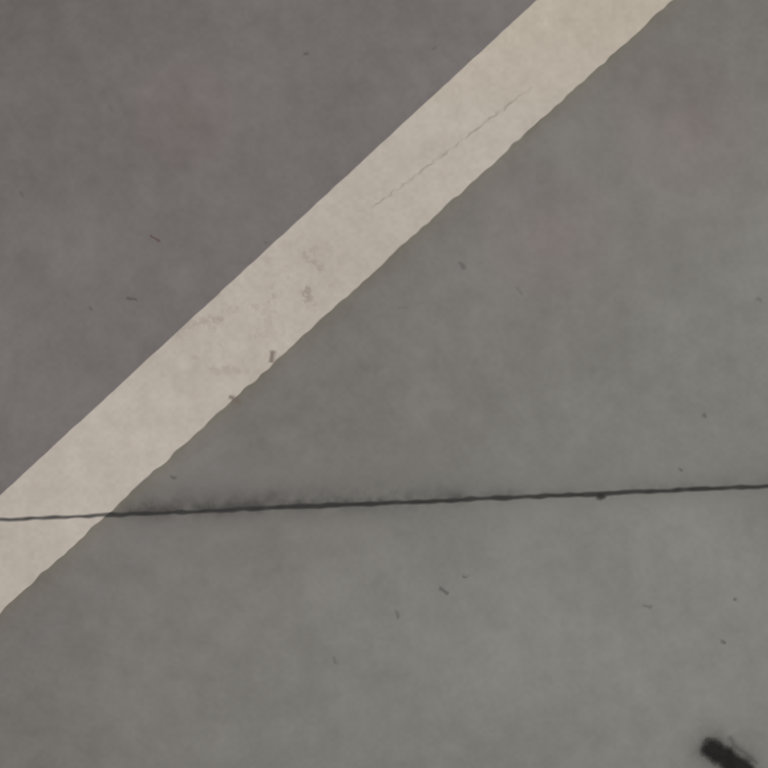
This texture is drawn by a WebGL 2 fragment shader. Its source:

```glsl
#version 300 es
precision highp float;
// Worn concrete floor with a pale diagonal painted stripe, a dark joint and small stains.

#define EDGE_SOFT 0.0017
#define JOINT_WIDTH 0.0027
#define MOTTLE 0.05
#define GRAIN 0.022
#define SPECK_COUNT 26
#define CHIP_DEPTH 0.0035

uniform vec2 u_resolution;
out vec4 outColor;

const vec3 WARM_FLOOR = vec3(0.449, 0.430, 0.419);
const vec3 COOL_FLOOR = vec3(0.484, 0.475, 0.455);
const vec3 PAINT = vec3(0.703, 0.667, 0.628);
const vec3 SOOT = vec3(0.17, 0.165, 0.16);

float hash(vec2 p) {
  return fract(sin(dot(p, vec2(127.1, 311.7))) * 43758.5453);
}

float noise(vec2 p) {
  vec2 i = floor(p), f = fract(p);
  f = f * f * (3.0 - 2.0 * f);
  return mix(mix(hash(i), hash(i + vec2(1, 0)), f.x),
             mix(hash(i + vec2(0, 1)), hash(i + vec2(1, 1)), f.x), f.y);
}

// Layered noise, centred on zero
float fbm(vec2 p) {
  float sum = 0.0, amp = 0.5;
  for (int i = 0; i < 5; i++) {
    sum += amp * (noise(p) - 0.5);
    p = mat2(1.6, 1.2, -1.2, 1.6) * p + 7.3;
    amp *= 0.6;
  }
  return sum;
}

float segment(vec2 p, vec2 a, vec2 b) {
  vec2 pa = p - a, ba = b - a;
  return length(pa - ba * clamp(dot(pa, ba) / dot(ba, ba), 0.0, 1.0));
}

// Coverage of a shape from its signed distance
float fill(float d, float soft) {
  return 1.0 - smoothstep(-soft, soft, d);
}

float blob(vec2 p, vec2 centre, vec2 size) {
  vec2 q = (p - centre) / size;
  return exp(-dot(q, q));
}

void main() {
  vec2 uv = gl_FragCoord.xy / u_resolution;
  float soft = max(EDGE_SOFT, 0.75 / min(u_resolution.x, u_resolution.y));
  float cloud = fbm(uv * 9.0);
  float fine = fbm(uv * 42.0 + 20.0);
  float grain = noise(uv * 190.0) - 0.5;

  // Signed distances: stripe edges and joint
  float upper = (uv.y - 0.355 - 0.9227 * uv.x) * 0.735;
  float lower = (0.203 + 0.911 * uv.x - uv.y) * 0.739;
  float wear = CHIP_DEPTH * (noise(uv * 75.0) - 0.5);
  float stripeDist = max(upper + 0.3 * wear, lower + wear);
  float jointY = 0.323 + 0.044 * uv.x;
  float joint = uv.y - jointY + 0.0016 * (noise(vec2(uv.x * 70.0, 3.0)) - 0.5);

  // Concrete: warm at upper left, cooler and lighter at lower right
  float cool = smoothstep(-0.35, 0.65, uv.x - uv.y + 0.22);
  vec3 col = mix(WARM_FLOOR, COOL_FLOOR, cool);
  col += vec3(0.03, 0.034, 0.031) * blob(uv, vec2(0.88, 0.2), vec2(0.27, 0.17));
  col -= 0.025 * blob(uv, vec2(0.0, 1.0), vec2(0.25, 0.25));
  col -= 0.015 * blob(uv, vec2(0.0, 0.05), vec2(0.22, 0.2));
  col += vec3(0.010, -0.005, -0.003) * (blob(uv, vec2(0.72, 0.69), vec2(0.07))
       + blob(uv, vec2(0.9, 0.83), vec2(0.08)) + blob(uv, vec2(0.24, 0.85), vec2(0.07)));
  col += MOTTLE * (cloud + 0.75 * fine) + GRAIN * 0.5 * grain;

  // Yellowish fringe below the stripe, dull violet fringe above
  col -= vec3(0.008, 0.014, 0.04) * exp(-max(lower, 0.0) * 85.0) * step(0.0, lower);
  col -= vec3(0.010, 0.018, 0.006) * exp(-max(upper, 0.0) * 90.0) * step(0.0, upper);

  // Scattered specks: small, ragged and mostly faint
  float specks = 0.0;
  vec2 ragged = uv + 0.004 * vec2(noise(uv * 160.0) - 0.5, noise(uv * 160.0 + 40.0) - 0.5);
  for (int i = 0; i < SPECK_COUNT; i++) {
    float id = float(i);
    vec2 centre = vec2(hash(vec2(id, 1.7)), hash(vec2(id, 5.3)));
    float tilt = -0.6 + 1.2 * (hash(vec2(id, 9.1)) - 0.5);
    vec2 reach = vec2(cos(tilt), sin(tilt)) * 0.005 * hash(vec2(id, 4.4));
    float d = segment(ragged, centre - reach, centre + reach) - 0.001;
    specks = max(specks, fill(d, 0.0035) * (0.1 + 0.4 * hash(vec2(id, 2.9))));
  }
  col = mix(col, SOOT, specks * smoothstep(0.0, 0.01, stripeDist));
  float rust = fill(segment(ragged, vec2(0.196, 0.692), vec2(0.208, 0.685)) - 0.001, 0.003);
  col = mix(col, vec3(0.31, 0.2, 0.19), 0.6 * rust);

  // Paint with faint stains, a broken scratch and two edge chips
  vec3 paint = PAINT + 0.045 * cloud + 0.05 * fine + GRAIN * grain;
  paint += vec3(0.004, 0.004, -0.012) * smoothstep(0.75, 1.0, uv.y);
  float stains = blob(uv, vec2(0.39, 0.635), vec2(0.04)) + 0.7 * blob(uv, vec2(0.29, 0.565), vec2(0.06));
  paint -= vec3(0.09, 0.1, 0.1) * stains * smoothstep(0.02, 0.3, fbm(uv * 60.0));
  float scratch = fill(segment(ragged, vec2(0.482, 0.727), vec2(0.692, 0.886)) - 0.0006, 0.003);
  paint -= 0.13 * scratch * (0.3 + 0.7 * smoothstep(0.25, 0.7, noise(uv * 95.0)));
  float stripe = fill(stripeDist, soft);
  col = mix(col, paint, stripe);
  float chips = min(segment(ragged, vec2(0.354, 0.531), vec2(0.356, 0.54)) - 0.0035,
                    segment(ragged, vec2(0.301, 0.482), vec2(0.312, 0.476)) - 0.0025);
  col = mix(col, vec3(0.44, 0.40, 0.37), 0.75 * fill(chips, 0.003));

  // Ragged grime above and below the joint, strongest left of centre
  float grimeSpan = smoothstep(0.13, 0.19, uv.x) * (1.0 - 0.6 * smoothstep(0.5, 0.72, uv.x));
  float grimeFall = exp(-abs(joint - 0.004) * (joint > 0.004 ? 60.0 : 85.0));
  float grime = grimeFall * grimeSpan * (0.75 + 1.8 * fine + 0.8 * cloud);
  col *= 1.0 - 0.33 * clamp(grime, 0.0, 1.0) * (1.0 - stripe);

  // Joint of uneven width and depth, with its knot
  float unevenness = noise(vec2(uv.x * 85.0, 8.0));
  float jointWidth = mix(JOINT_WIDTH, 0.0019, stripe) * (0.75 + 0.5 * unevenness);
  float jointInk = fill(abs(joint) - jointWidth, soft * 1.3);
  col = mix(col, SOOT + 0.04 + 0.06 * stripe, (0.8 + 0.18 * noise(uv * 110.0)) * jointInk);
  float knot = length((ragged - vec2(0.783, 0.354)) * vec2(0.8, 1.0)) - 0.0045;
  col = mix(col, SOOT, 0.75 * fill(knot, 0.003));

  // Black scuff in the lower right corner with a smoky rim
  float scuff = segment(uv, vec2(0.928, 0.025), vec2(0.968, -0.002)) - 0.013 + 0.012 * fine;
  col = mix(col, SOOT, 0.4 * exp(-max(scuff, 0.0) * 110.0));
  col = mix(col, vec3(0.13, 0.127, 0.122) + 0.08 * fine, 0.93 * fill(scuff, 0.005));
  float smear = segment(ragged, vec2(0.95, 0.037), vec2(0.982, 0.008)) - 0.002;
  col = mix(col, SOOT, 0.4 * fill(smear, 0.006));

  outColor = vec4(clamp(col, 0.0, 1.0), 1.0);
}
```
